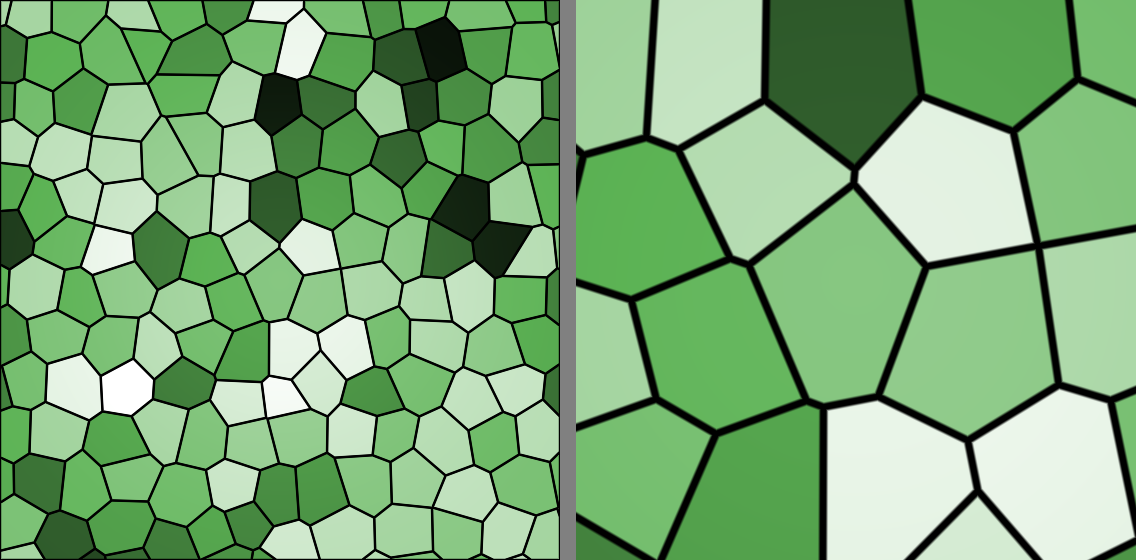
Left: the whole. Right: its middle third, enlarged.
This pattern is drawn by a three.js fragment shader. Its source:

```glsl
// Stained-glass mosaic of irregular green cells with black leading and a soft central glow.
varying vec2 vUv;

float hash(vec2 p) {
  return fract(sin(dot(p, vec2(127.1, 311.7))) * 43758.5453);
}

float valueNoise(vec2 p) {
  vec2 i = floor(p);
  vec2 f = fract(p);
  f = f * f * (3.0 - 2.0 * f);
  float low = mix(hash(i), hash(i + vec2(1.0, 0.0)), f.x);
  float high = mix(hash(i + vec2(0.0, 1.0)), hash(i + vec2(1.0, 1.0)), f.x);
  return mix(low, high, f.y);
}

// Jittered cell centre on a grid whose odd rows are shifted by half a cell
vec2 cellSite(vec2 id) {
  vec2 jitter = vec2(hash(id + 3.7), hash(id + 41.3)) - 0.5;
  return id + vec2(0.25 + 0.5 * mod(id.y, 2.0), 0.5) + 0.66 * jitter;
}

// Bell-shaped tone of a cell, partly shared with its neighbours
float cellTone(vec2 id) {
  float bell = hash(id + 11.9) + hash(id + 67.1) + hash(id + 93.5) - 1.5;
  return 0.08 + 0.72 * bell + 0.8 * (valueNoise(id * 0.4 + 5.3) - 0.5);
}

// Negative tones darken the base green, positive ones whiten it
vec3 glassColor(float tone) {
  vec3 green = vec3(0.36, 0.70, 0.33);
  vec3 shade = green * (1.0 + clamp(tone, -0.94, 0.0));
  return mix(shade, vec3(1.0), clamp(tone, 0.0, 1.0));
}

void main() {
  const float cells = 11.6;
  vec2 p = vUv * cells;
  vec2 base = floor(p);

  // Nearest cell centre
  vec2 nearestId = base;
  vec2 toNearest = vec2(9.0);
  for (int y = -2; y <= 2; y++) {
    for (int x = -2; x <= 2; x++) {
      vec2 id = base + vec2(float(x), float(y));
      vec2 toSite = cellSite(id) - p;
      if (dot(toSite, toSite) < dot(toNearest, toNearest)) {
        toNearest = toSite;
        nearestId = id;
      }
    }
  }

  // Distance to the closest border between two cells
  float edge = 9.0;
  for (int y = -2; y <= 2; y++) {
    for (int x = -2; x <= 2; x++) {
      vec2 toSite = cellSite(nearestId + vec2(float(x), float(y))) - p;
      vec2 gap = toSite - toNearest;
      if (dot(gap, gap) > 0.0001) {
        edge = min(edge, dot(0.5 * (toNearest + toSite), normalize(gap)));
      }
    }
  }
  edge /= cells;

  // Thin frame around the canvas
  vec2 margin = min(vUv, 1.0 - vUv);
  edge = min(edge, min(margin.x, margin.y));

  // Glow from the centre, then the leading
  vec2 fromCentre = vUv - 0.5;
  float glow = 0.18 * exp(-7.0 * dot(fromCentre, fromCentre)) - 0.05;
  vec3 color = glassColor(cellTone(nearestId) + glow);
  color *= smoothstep(0.0013, 0.0033, edge);

  gl_FragColor = vec4(color, 1.0);
}
```
